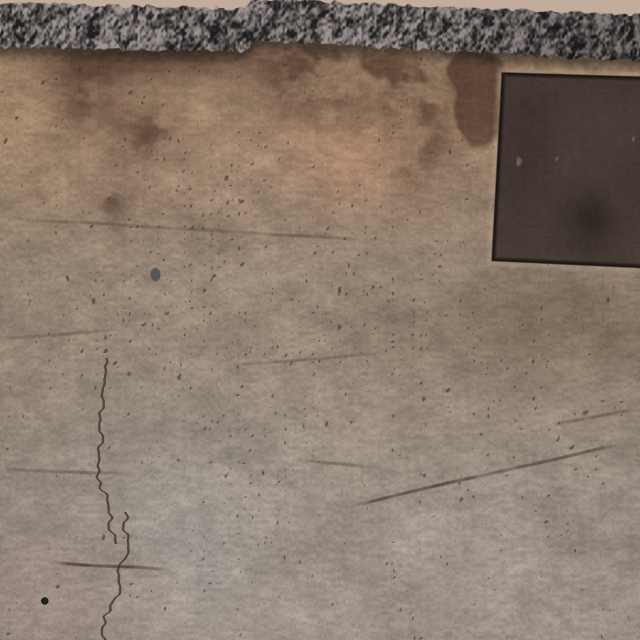
This texture is drawn by a Shadertoy shader. Its source:

```glsl
// Worn, stained concrete slab with a carpet strip along the top and a dark inset plate.
#define WARM_TOP vec3(0.57, 0.47, 0.38)
#define MID_TONE vec3(0.57, 0.51, 0.45)
#define PALE_LOW vec3(0.605, 0.56, 0.525)
#define STAIN_TONE vec3(0.30, 0.215, 0.17)
#define PLATE_TONE vec3(0.265, 0.22, 0.20)
#define WALL_TONE vec3(0.76, 0.68, 0.61)
#define MARK_TONE vec3(0.25, 0.20, 0.17)
#define GRAIN 0.11
#define MOTTLE 0.16
#define PIT_AMOUNT 0.62
#define SCRATCH_AMOUNT 0.42

float hash(vec2 p) { return fract(sin(dot(p, vec2(127.1, 311.7))) * 43758.5453); }

float noise(vec2 p) {
    vec2 i = floor(p), f = fract(p);
    f = f * f * (3.0 - 2.0 * f);
    return mix(mix(hash(i), hash(i + vec2(1, 0)), f.x),
               mix(hash(i + vec2(0, 1)), hash(i + vec2(1, 1)), f.x), f.y);
}

float fbm(vec2 p) {
    float sum = 0.0, amp = 0.5;
    for (int i = 0; i < 5; i++, amp *= 0.5) {
        sum += amp * noise(p);
        p = mat2(1.6, 1.2, -1.2, 1.6) * p + 7.3;
    }
    return sum;
}

// Soft ellipse: center in xy, radii in zw
float blob(vec2 p, vec4 e) {
    vec2 q = (p - e.xy) / e.zw;
    return exp(-dot(q, q));
}

// Turned elliptical pits, at most one per cell
float pits(vec2 p, float cells, float density, float aa) {
    vec2 id = floor(p * cells), q = fract(p * cells) - 0.5;
    q -= 0.4 * (vec2(hash(id + 3.1), hash(id + 8.7)) - 0.5);
    float turn = 0.3 + 1.6 * hash(id + 5.9), size = mix(0.07, 0.26, pow(hash(id + 1.7), 2.0));
    q = mat2(cos(turn), -sin(turn), sin(turn), cos(turn)) * q;
    float d = length(q * vec2(1.0, 1.8)) - size + 0.14 * (noise(p * cells * 5.0) - 0.5);
    float soft = aa * cells + 0.04;
    return step(hash(id), density) * (1.0 - smoothstep(-soft, soft, d));
}

vec3 concrete(vec2 p, float aa) {
    vec2 w = p + 0.07 * (vec2(fbm(p * 9.0), fbm(p * 9.0 + 31.0)) - 0.5);
    float rough = fbm(p * vec2(22, 28)), patchy = smoothstep(0.32, 0.66, rough);
    vec3 col = mix(PALE_LOW, MID_TONE, smoothstep(0.1, 0.52, p.y));
    col = mix(col, WARM_TOP, smoothstep(0.5, 0.85, p.y));

    // Broad tints
    col += vec3(0.02, 0.035, 0.04) * blob(w, vec4(0.28, 0.2, 0.17, 0.24));
    col += vec3(0.06, 0.05, 0.045) * blob(w, vec4(0.36, 0.77, 0.2, 0.12));
    col += vec3(0.06, 0.02, 0.01) * blob(w, vec4(0.55, 0.75, 0.11, 0.08));
    col += vec3(0.05, 0.04, 0.03) * blob(w, vec4(0.03, 0.78, 0.1, 0.16));
    col -= vec3(0.07, 0.075, 0.08) * blob(w, vec4(0.92, 0.5, 0.25, 0.1));
    col -= vec3(0.01, 0.03, 0.03) * blob(w, vec4(0.07, 0.07, 0.15, 0.12));

    // Brown stains, mostly broken up by noise
    vec4 spots[6] = vec4[6](vec4(0.13, 0.86, 0.05, 0.06), vec4(0.48, 0.87, 0.075, 0.045),
        vec4(0.62, 0.88, 0.15, 0.055), vec4(0.22, 0.79, 0.05, 0.035),
        vec4(0.18, 0.69, 0.025, 0.06), vec4(0.66, 0.78, 0.05, 0.08));
    float stain = 0.75 * blob(w, vec4(0.25, 0.905, 0.2, 0.04));
    for (int i = 0; i < 6; i++) stain += 0.7 * patchy * blob(w, spots[i]);
    col = mix(col, STAIN_TONE, min(stain, 0.78));
    float rust = blob(w, vec4(0.755, 0.82, 0.038, 0.07)) + blob(w, vec4(0.74, 0.89, 0.03, 0.03));
    col = mix(col, STAIN_TONE, 0.75 * smoothstep(0.3, 0.55, rust));

    // Mottling and grain
    col *= 1.0 + MOTTLE * (fbm(p * 6.0 + 12.0) - 0.48 + (1.0 + p.y) * (rough - 0.48));
    col *= 1.0 + GRAIN * (noise(p * 260.0) + noise(p * vec2(70, 190)) - 1.0);

    // Pits gather in clusters, with one bluish chip and one dark hole
    float cluster = blob(p, vec4(0.34, 0.69, 0.09, 0.07)) + 0.6 * blob(p, vec4(0.25, 0.53, 0.15, 0.13))
        + 0.6 * blob(p, vec4(0.39, 0.3, 0.09, 0.12)) + 0.5 * blob(p, vec4(0.65, 0.46, 0.2, 0.1));
    float pit = max(pits(p, 52.0, 0.03 + 0.28 * cluster, aa), pits(p + 0.37, 95.0, 0.05 + 0.3 * cluster, aa));
    col = mix(col, MARK_TONE, PIT_AMOUNT * pit);
    col = mix(col, vec3(0.34), smoothstep(0.3, 0.5, blob(p, vec4(0.243, 0.571, 0.008, 0.011))));
    col = mix(col, vec3(0.12), smoothstep(0.3, 0.5, blob(p, vec4(0.07, 0.061, 0.006, 0.006))));

    // Long scratches: start in xy, end in zw
    vec4 lines[8] = vec4[8](vec4(0.08, 0.121, 0.275, 0.11), vec4(0.52, 0.203, 1.0, 0.313),
        vec4(0, 0.659, 0.62, 0.622), vec4(0, 0.47, 0.19, 0.485), vec4(0.36, 0.43, 0.6, 0.448),
        vec4(0.47, 0.281, 0.6, 0.268), vec4(0, 0.267, 0.21, 0.26), vec4(0.86, 0.335, 1.0, 0.362));
    float wear = SCRATCH_AMOUNT * (0.5 + 0.7 * noise(p * 60.0));
    for (int i = 0; i < 8; i++) {
        vec2 a = p - lines[i].xy + 0.003 * (noise(p * 14.0) - 0.5), b = lines[i].zw - lines[i].xy;
        float t = clamp(dot(a, b) / dot(b, b), 0.0, 1.0);
        float fade = smoothstep(0.0, 0.15, t) * (1.0 - smoothstep(0.8, 1.0, t)) * (i < 2 ? 1.5 : 0.75);
        col = mix(col, MARK_TONE, wear * fade * (1.0 - smoothstep(0.0008, 0.0025 + aa, length(a - b * t))));
    }

    // Wandering crack in two overlapping runs
    float x = p.x - 0.016 * (noise(vec2(p.y * 28.0, 2)) - 0.5) - 0.008 * (noise(vec2(p.y * 110.0, 5)) - 0.5);
    float upper = abs(x - 0.173 + 0.012 * smoothstep(0.15, 0.26, p.y)) + step(0.44, p.y) + step(p.y, 0.15);
    float lower = abs(x - mix(0.167, 0.194, smoothstep(0.0, 0.18, p.y))) + step(0.2, p.y);
    return mix(col, MARK_TONE, 0.8 * (1.0 - smoothstep(0.0007, 0.0015 + aa, min(upper, lower))));
}

vec3 plate(vec2 p, float d) {
    vec3 col = PLATE_TONE * (0.85 + 0.3 * fbm(p * 11.0)) + 0.025 * (noise(p * 240.0) - 0.5);
    col *= 1.0 - 0.28 * blob(p, vec4(0.925, 0.66, 0.035, 0.04));
    col += 0.25 * pits(p, 34.0, 0.035, 0.002) * noise(p * 150.0);
    return mix(col, vec3(0.09, 0.07, 0.06), 0.85 * smoothstep(-0.009, -0.002, d));
}

vec3 carpet(vec2 p) {
    vec2 q = mat2(0.8, 0.6, -0.6, 0.8) * p;
    float fibre = 0.55 * noise(q * vec2(210, 100)) + 0.45 * noise(p * vec2(300, 210)) + 0.35 * (noise(p * 55.0) - 0.5);
    return mix(vec3(0.12), vec3(0.62, 0.58, 0.57), smoothstep(0.1, 0.9, fibre)) * (1.0 - 0.2 * smoothstep(0.6, 1.0, p.x));
}

void mainImage(out vec4 fragColor, in vec2 fragCoord) {
    vec2 p = fragCoord / iResolution.xy;
    float aa = 1.0 / min(iResolution.x, iResolution.y);
    vec3 col = concrete(p, aa);
    // Inset plate with a pale rim
    float side = 0.768 + 0.054 * (p.y - 0.592) - p.x;
    float d = max(side, max(p.y - 0.887 + 0.03 * (p.x - 0.784), 0.592 - 0.047 * (p.x - 0.768) - p.y));
    col = mix(col, WALL_TONE, 0.25 * (1.0 - smoothstep(0.003, 0.012, d)));
    col = mix(col, plate(p, d), 1.0 - smoothstep(-aa, aa, d));
    // Carpet in two offset lengths, its shadow, and the wall above
    float joint = smoothstep(0.375, 0.405, p.x), fuzz = 0.007 * (noise(p * 130.0) - 0.5);
    float hem = mix(0.926 - 0.018 * p.x, 0.959 - 0.055 * p.x, joint) + fuzz;
    float brim = mix(0.996 - 0.025 * p.x, 1.019 - 0.043 * p.x, joint) + fuzz;
    col *= 1.0 - 0.4 * smoothstep(hem - 0.025, hem, p.y);
    col = mix(col, carpet(p), smoothstep(hem - 0.002, hem + 0.002, p.y));
    col = mix(col, WALL_TONE, smoothstep(brim - 0.002, brim + 0.002, p.y));
    fragColor = vec4(col, 1.0);
}
```
